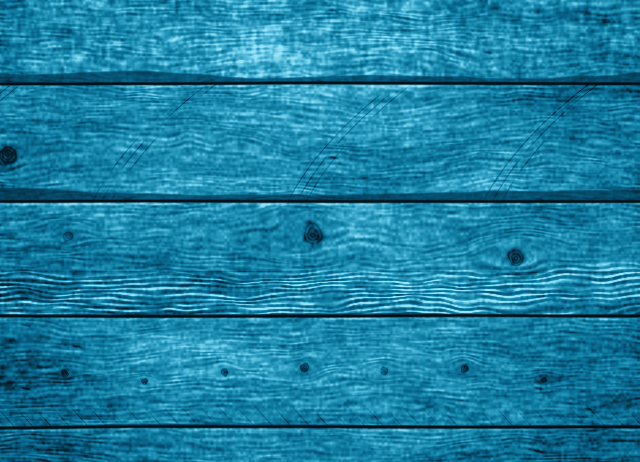
Give the GLSL for this texture, as a Shadertoy shader.

```glsl
// Weathered blue timber wall: five horizontal planks with knots, grain and saw marks.

const float TAU = 6.28318;

// --- Randomness ---
float hash(vec2 p) {
    vec3 q = fract(p.xyx * 0.1031);
    q += dot(q, q.yzx + 33.33);
    return fract((q.x + q.y) * q.z);
}

float noise(vec2 p) {
    vec2 i = floor(p), f = fract(p);
    f = f * f * (3.0 - 2.0 * f);
    return mix(mix(hash(i), hash(i + vec2(1, 0)), f.x),
               mix(hash(i + vec2(0, 1)), hash(i + vec2(1, 1)), f.x), f.y);
}

float fbm(vec2 p) {
    float sum = 0.0, amp = 0.5;
    for (int i = 0; i < 4; i++) {
        sum += amp * noise(p);
        p = p * 2.03 + 17.3;
        amp *= 0.5;
    }
    return sum;
}

// --- Helpers ---
float stroke(float dist, float halfWidth, float soft) {
    return 1.0 - smoothstep(halfWidth - soft, halfWidth + soft, abs(dist));
}

vec3 paint(float tone) {
    vec3 shades[6] = vec3[6](vec3(0.02, 0.11, 0.16), vec3(0.02, 0.27, 0.38),
                             vec3(0.03, 0.40, 0.55), vec3(0.07, 0.51, 0.65),
                             vec3(0.18, 0.62, 0.76), vec3(0.39, 0.77, 0.89));
    vec3 color = shades[0];
    for (int i = 1; i < 6; i++)
        color = mix(color, shades[i], clamp(tone - float(i - 1), 0.0, 1.0));
    return color + vec3(0.2, 0.12, 0.07) * clamp(tone - 5.0, 0.0, 1.0);
}

float seamHeight(float k, float x) {
    return 0.0755 + 0.236 * k + 0.004 * k * k + 0.003 * (noise(vec2(x * 3.0, k * 9.0)) - 0.5);
}

// Bends the grain around a knot and collects its darkness.
void addKnot(vec2 p, vec2 center, float r, inout float bend, inout float shade) {
    vec2 d = p - center, s = d * vec2(0.28, 0.42) / r;
    float halo = exp(-dot(s, s));
    float dist = length(d) / r + 0.5 * (noise(p * 1.2 / r) - 0.5);
    bend -= d.y * 0.8 * halo;
    shade += 0.4 * halo + smoothstep(1.25, 0.75, dist) * (1.9 + 0.4 * sin(dist * 17.0));
}

// --- Wood surface, as a tone from 0 (dark) to 5 (light) ---
float woodTone(vec2 p, float id, float soft) {
    float bend = 0.0, knots = 0.0;
    for (int i = 0; i < 3; i++) {
        float n = float(i), mid = 1.0 - abs(n - 1.0);
        addKnot(p, vec2(0.147 + 0.485 * n + 0.046 * mid, 0.489 - 0.047 * step(1.5, n)),
                0.013 + 0.007 * step(0.5, n) + 0.007 * mid, bend, knots);
    }
    for (int i = 0; i < 7; i++) {
        float n = float(i), rnd = hash(vec2(n, 4.0));
        addKnot(p, vec2(0.14 + 0.173 * n, 0.17 + 0.04 * rnd), 0.006 + 0.004 * rnd, bend, knots);
    }
    addKnot(p, vec2(0.015, 0.665), 0.021, bend, knots);

    // Grain that flows around the knots
    float flow = fbm(vec2(p.x * 2.5, (p.y + bend) * 7.0) + id * 17.0);
    float v = p.y + bend + 0.07 * flow + 0.006 * noise(vec2(p.x * 22.0, p.y * 30.0));
    float streak = fbm(vec2(p.x * 9.0 + id * 31.0, v * 65.0));
    float fibre = noise(vec2(p.x * 42.0, v * 210.0));
    float ridge = sin(TAU * v * 92.0 + 6.0 * noise(vec2(p.x * 17.0, v * 42.0)));
    float patchy = noise(p * vec2(18.0, 40.0) + id);
    float tone = 2.95 + 2.6 * (streak - 0.48) + 1.7 * (fibre - 0.5) + 0.75 * ridge * patchy;
    tone += 2.6 * (fbm(p * vec2(2.5, 5.0) + id * 7.0) - 0.47);
    tone += 1.5 * (noise(p * vec2(170.0, 150.0)) - 0.5);

    // Raised pale grain and the split above it
    float plank2 = step(abs(id - 2.0), 0.5);
    float raised = plank2 * smoothstep(0.435, 0.395, p.y + 0.06 * (flow - 0.5));
    float crest = smoothstep(0.0, 0.9, ridge) * smoothstep(0.15, 0.7, noise(vec2(p.x * 30.0, v * 92.0)));
    tone += raised * (2.4 * crest - 0.65 * smoothstep(0.2, -0.8, ridge) - 0.25);
    tone -= plank2 * 1.6 * stroke(p.y - 0.41 - 0.003 * flow, 0.001, soft) * noise(p * 9.0);

    // Pale scuffed top plank
    float scuff = noise(p * vec2(120.0, 45.0)) + 0.7 * noise(p * vec2(65.0, 160.0));
    tone += step(3.5, id) * (0.75 + 1.5 * (scuff - 0.85));

    // Curved saw scars, in groups of three
    float h = (p.y - 0.5635) / 0.256;
    float u = mod(p.x - 0.2 - 0.13 * h - 0.1 * h * h + 0.05, 0.423) - 0.05;
    for (int j = 0; j < 3; j++) {
        float n = float(j), worn = smoothstep(0.25, 0.6, noise(vec2(p.x * 4.0 + n * 8.0, h * 5.0)));
        tone -= step(abs(id - 3.0), 0.5) * 1.5 * worn * stroke(u - 0.02 * n, 0.0016, soft);
    }

    // Slanted saw ticks along a lower edge
    float tick = (fract((p.x + 0.9 * p.y) / 0.04) - 0.5) * 0.04;
    float tickZone = step(abs(id - 1.0), 0.5) * smoothstep(0.13, 0.1, p.y);
    tone -= tickZone * 1.8 * stroke(tick, 0.0013, soft) * noise(p * 25.0);

    // Scattered short cracks
    vec2 cell = p * vec2(9.0, 22.0), at = fract(cell) - 0.5;
    float crack = step(0.94, hash(floor(cell) + 3.0)) * stroke(at.x, 0.08, 0.05);
    tone -= 2.2 * crack * stroke(at.y + 0.4 * at.x, 0.05, 0.05);
    return tone - knots;
}

void mainImage(out vec4 fragColor, in vec2 fragCoord) {
    vec2 p = fragCoord / iResolution.y, uv = fragCoord / iResolution.xy;
    float soft = 0.75 / iResolution.y, id = 0.0;
    for (int k = 0; k < 4; k++) id += step(seamHeight(float(k), p.x), p.y);
    float tone = woodTone(p, id, soft), gap = 0.0;

    // Darker corners
    tone += 0.3 - 1.5 * smoothstep(0.25, 0.75, length(uv - 0.5));

    // Seams: dark underside above, black gap, lit edge below
    for (int k = 0; k < 4; k++) {
        float n = float(k), h = p.y - seamHeight(n, p.x);
        float bumps = noise(vec2(p.x * 3.5 + n * 5.0, n)) + 0.25 * noise(vec2(p.x * 16.0, n));
        float depth = mix(0.004, 0.021, step(1.5, n)) * (0.2 + bumps);
        float under = step(0.0, h) * smoothstep(depth + 2.0 * soft, depth - soft, h);
        tone = mix(tone, 0.25 + 0.3 * tone, under);
        tone += 1.6 * stroke(h + 0.006, 0.003, 0.002) * noise(vec2(p.x * 14.0, n));
        gap = max(gap, stroke(h, 0.003, 1.5 * soft));
    }
    fragColor = vec4(mix(paint(tone), vec3(0.005, 0.05, 0.08), gap), 1.0);
}
```
